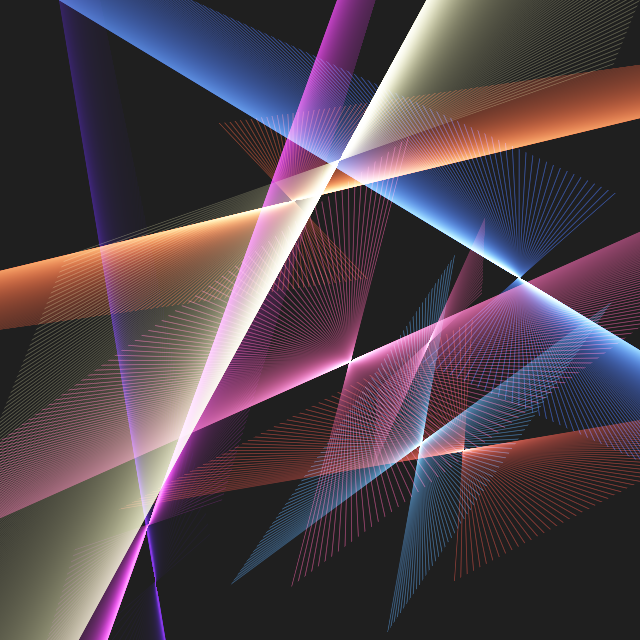
Write a three.js fragment shader that draws this background.

```glsl
// Luminous string-art: fans of fine straight lines crossing on a dark ground.
// Each fan turns about a pivot while its tip slides evenly along a chord, so
// rays crowd into glowing ridges; light adds up and saturates toward white.

#define LINE_WIDTH 0.0013
#define MAX_DENSITY 40.0
#define EXPOSURE 1.0
#define GROUND vec3(0.120, 0.120, 0.122)
#define PINK vec3(0.95, 0.25, 0.55)
#define BLUE vec3(0.17, 0.36, 1.00)
#define ORANGE vec3(1.00, 0.29, 0.13)
#define CREAM vec3(1.00, 1.00, 0.68)
#define MAGENTA vec3(0.88, 0.12, 0.90)
#define INDIGO vec3(0.30, 0.06, 1.00)
#define RED vec3(0.85, 0.20, 0.15)
#define SKY vec3(0.22, 0.52, 0.85)

varying vec2 vUv;

float cross2(vec2 a, vec2 b) {
  return a.x * b.y - a.y * b.x;
}

// Light of a two-sided fan; tipA and tipB are chord ends relative to the pivot.
float fan(vec2 pivot, vec2 tipA, vec2 tipB, float count) {
  vec2 q = vUv - pivot;
  float width = max(LINE_WIDTH, fwidth(vUv.x));
  float area = cross2(tipA, tipB);

  // Split q along both tips: reach is the fraction of a ray's length.
  float u = cross2(q, tipB) / area;
  float v = cross2(tipA, q) / area;
  float reach = u + v;
  float side = reach < 0.0 ? -1.0 : 1.0;
  float safeReach = side * max(abs(reach), 1e-5);

  // Ray index and the distance between neighbouring rays.
  float ray = v / safeReach * count;
  float gap = reach * reach * abs(area) / (max(length(q), 1e-5) * count);
  float offset = abs(ray - floor(ray + 0.5)) * gap;

  // Separate rays blend into their mean density where they crowd.
  float line = 1.0 - smoothstep(0.0, width, offset);
  float density = min(width / max(gap, 1e-6), MAX_DENSITY);
  float light = mix(density, line, smoothstep(width, 2.5 * width, gap));

  // Clip to the wedge between the outer rays and to the tips.
  float inside = abs(area) * min(side * u / length(tipB), side * v / length(tipA));
  float wedge = smoothstep(-width, 0.0, inside);
  float tips = 1.0 - smoothstep(1.0, 1.006, abs(reach));
  return light * wedge * tips * LINE_WIDTH / width;
}

void main() {
  vec3 glow = vec3(0.0);

  // Broad fans running off the canvas.
  glow += 0.75 * PINK * fan(vec2(0.547, 0.435), vec2(-0.948, -0.423), vec2(0.091, 0.350), 100.0);
  glow += 0.75 * BLUE * fan(vec2(0.811, 0.566), vec2(-1.348, 0.815), vec2(0.150, 0.132), 140.0);
  glow += 0.60 * ORANGE * fan(vec2(0.458, 0.686), vec2(1.362, 0.327), vec2(-0.115, 0.121), 180.0);
  glow += 0.32 * CREAM * fan(vec2(0.531, 0.750), vec2(-1.417, -2.599), vec2(-0.427, -0.150), 300.0);

  // Steep, finely woven beams.
  glow += 0.22 * MAGENTA * fan(vec2(0.232, 0.180), vec2(0.694, 1.926), vec2(0.115, 0.039), 200.0);
  glow += 0.065 * INDIGO * fan(vec2(0.243, 0.091), vec2(-0.408, 2.470), vec2(0.085, 0.074), 150.0);

  // Small, open fans at the lower right.
  glow += 0.70 * RED * fan(vec2(0.724, 0.296), vec2(-0.535, -0.091), vec2(0.014, 0.203), 55.0);
  glow += 0.75 * SKY * fan(vec2(0.658, 0.307), vec2(-0.296, -0.219), vec2(0.052, 0.293), 70.0);
  glow += 0.45 * PINK * fan(vec2(0.671, 0.466), vec2(0.087, 0.193), vec2(0.082, 0.076), 22.0);

  // Saturate the summed light over the ground.
  vec3 color = mix(GROUND, vec3(1.0), 1.0 - exp(-EXPOSURE * glow));
  gl_FragColor = vec4(color, 1.0);
}
```
